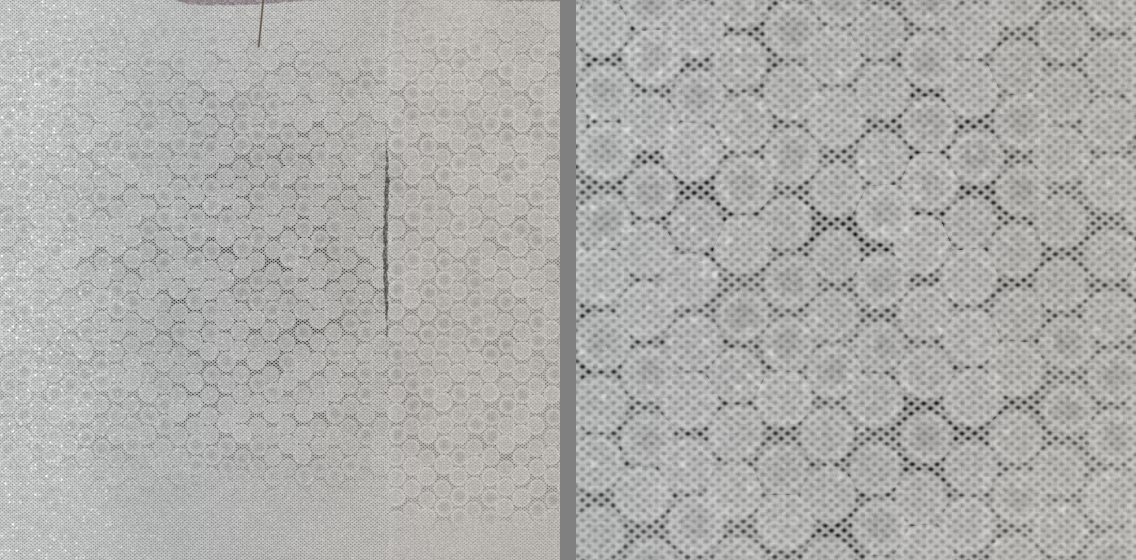
Left, the full canvas; right, a detail of the centre.
Give the GLSL for this texture, as a Shadertoy shader.

```glsl
// Bubble wrap under a fine diamond net, with a seam, a dark slit, a pin and a frayed top edge.

const vec2  BUBBLES       = vec2(36.0, 27.0);    // columns across, bubbles down each column
const vec2  MESH          = vec2(135.0, 164.0);  // net diamonds across and down
const float BUBBLE_RADIUS = 0.0165;
const float RIM_WIDTH     = 0.0018;
const float JITTER        = 0.10;                // bubble displacement, in cells
const float SEAM_X        = 0.694;
const float GLINT_CELLS   = 150.0;
const vec2  PIN_TOP       = vec2(0.471, 1.01);
const vec2  PIN_TIP       = vec2(0.462, 0.917);
const vec3  COOL_FILM     = vec3(0.695, 0.703, 0.703);
const vec3  WARM_FILM     = vec3(0.710, 0.699, 0.682);
const vec3  SLIT_COLOR    = vec3(0.23, 0.23, 0.22);
const vec3  PIN_COLOR     = vec3(0.36, 0.30, 0.23);
const vec3  FRAY_COLOR    = vec3(0.43, 0.39, 0.41);

float hash(vec2 p) {
    vec3 q = fract(vec3(p.xyx) * 0.1031);
    q += dot(q, q.yzx + 33.33);
    return fract((q.x + q.y) * q.z);
}

// Layered sines, roughly -1 to 1
float waves(vec2 p) {
    float sum = 0.0, amp = 0.5;
    for (int i = 0; i < 4; i++) {
        sum += amp * sin(p.x + 1.7 * sin(p.y)) * cos(p.y - 1.3 * sin(p.x));
        p = mat2(1.5, 1.1, -1.1, 1.5) * p + 2.3;
        amp *= 0.6;
    }
    return sum;
}

// Nearest bubble in staggered columns: distance, two random values
vec3 nearestBubble(vec2 uv) {
    vec2 p = uv * BUBBLES;
    float column = floor(p.x);
    vec3 best = vec3(1.0, 0.0, 0.0);
    for (int i = -1; i <= 1; i++) {
        float c = column + float(i);
        float shift = 0.5 * mod(c, 2.0);
        for (int j = -1; j <= 1; j++) {
            vec2 id = vec2(c, floor(p.y - shift) + float(j));
            vec2 rnd = vec2(hash(id + 17.0), hash(id + 71.0));
            vec2 center = id + vec2(0.5, 0.5 + shift) + JITTER * (rnd - 0.5) * 2.0;
            float d = length((p - center) / BUBBLES);
            if (d < best.x) best = vec3(d, rnd);
        }
    }
    return best;
}

// Openings of the net: 1 in a hole, 0 on a thread; flattens when too fine to resolve
float meshHole(vec2 uv, float pixel) {
    vec2 q = uv * MESH + 0.12 * waves(uv * 25.0);
    vec2 c = 0.5 + 0.5 * cos(6.28318 * vec2(q.x + q.y, q.x - q.y));
    float resolved = 1.0 - smoothstep(0.45, 0.75, length(MESH) * pixel);
    return mix(0.25, c.x * c.y, resolved);
}

float segment(vec2 p, vec2 a, vec2 b) {
    vec2 ab = b - a;
    return length(p - a - ab * clamp(dot(p - a, ab) / dot(ab, ab), 0.0, 1.0));
}

void mainImage(out vec4 fragColor, in vec2 fragCoord) {
    vec2 uv = fragCoord / iResolution.xy;
    float px = 1.0 / iResolution.y;
    float right = smoothstep(SEAM_X - 0.006, SEAM_X + 0.012, uv.x);
    float left = 1.0 - smoothstep(0.03, 0.36, uv.x);
    float cloud = waves(uv * 9.0);
    float hole = meshHole(uv, px);

    // Film base with broad light and shade
    vec2 fromCenter = (uv - vec2(0.46, 0.52)) / vec2(0.30, 0.38);
    float center = exp(-dot(fromCenter, fromCenter));
    vec3 color = mix(COOL_FILM, WARM_FILM, smoothstep(0.2, 0.85, uv.x));
    color += 0.035 * left - 0.025 * center + 0.018 * cloud + 0.02 * smoothstep(0.7, 1.0, uv.y);

    // Bubbles: dark gaps, pale rims, a few collapsed centers
    vec3 bubble = nearestBubble(uv + 0.003 * vec2(waves(uv * 6.0), waves(uv.yx * 7.0)));
    float radius = BUBBLE_RADIUS * mix(0.90, 1.04, bubble.z);
    float gap = smoothstep(radius - 0.001, radius + 0.0025, bubble.x);
    float rim = exp(-pow((bubble.x - radius + 0.0025) / RIM_WIDTH, 2.0));
    float dent = step(0.72, bubble.y) * (1.0 - smoothstep(0.2, 0.75, bubble.x / radius));
    float present = smoothstep(0.04, mix(0.22, 0.10, right), uv.y) * (1.0 - 0.6 * smoothstep(0.85, 1.0, uv.y));
    float contact = present * mix(0.18 + 0.9 * center, 0.48, right);
    contact *= clamp(0.95 + 0.6 * waves(uv * 17.0 + 4.0), 0.3, 1.4);
    color -= gap * contact * (0.055 + 0.32 * hole);
    color += rim * present * mix(0.025, 0.045, max(right, left));
    color -= dent * present * 0.045;
    color += (bubble.z - 0.5) * 0.025 * present * (1.0 - gap);

    // Net threads and fine grain
    color += (0.25 - hole) * mix(0.17, 0.11, right);
    color += 0.06 * (hash(floor(uv * 384.0)) - 0.5);

    // Crumpled sparkle, strongest on the left
    vec2 glintCell = floor(uv * GLINT_CELLS);
    vec2 glintPos = fract(uv * GLINT_CELLS) - 0.5;
    float glint = pow(hash(glintCell), 9.0) * exp(-9.0 * dot(glintPos, glintPos));
    color += glint * (0.05 + 0.20 * left + 0.07 * center) * (1.0 - 0.6 * right);
    color += left * 0.035 * waves(uv * vec2(70.0, 95.0));

    // Pale seam and ragged slit beside it
    color += 0.022 * exp(-pow((uv.x - SEAM_X - 0.004) / 0.006, 2.0));
    float slitX = 0.6895 + 0.0015 * sin(uv.y * 21.0 - 0.6) + 0.0006 * sin(uv.y * 170.0);
    float body = smoothstep(0.36, 0.50, uv.y) * (1.0 - smoothstep(0.66, 0.78, uv.y));
    float slitWidth = 0.0042 * body + 0.0018 * waves(vec2(uv.y * 140.0, 1.0)) - 0.0006;
    float slit = 1.0 - smoothstep(-px, px, abs(uv.x - slitX) - slitWidth);
    slit *= step(0.355, uv.y) * step(uv.y, 0.785);
    color = mix(color, SLIT_COLOR + 0.25 * hash(floor(uv * 300.0)), 0.85 * slit);

    // Frayed cloth along the top, then the pin
    float frayDepth = 0.010 * smoothstep(0.30, 0.35, uv.x) * (1.0 - smoothstep(0.42, 0.60, uv.x));
    frayDepth += 0.003 * smoothstep(0.82, 0.95, uv.x) + 0.002 * waves(vec2(uv.x * 160.0, 2.0)) - 0.001;
    float fray = smoothstep(-0.002, 0.002, frayDepth - (1.0 - uv.y));
    color = mix(color, FRAY_COLOR + 0.2 * hash(floor(uv * 350.0)), 0.8 * fray);
    float pin = 1.0 - smoothstep(-px, px, segment(uv, PIN_TOP, PIN_TIP) - 0.0016);
    color = mix(color, PIN_COLOR, 0.9 * pin);

    fragColor = vec4(clamp(color, 0.0, 1.0), 1.0);
}
```
